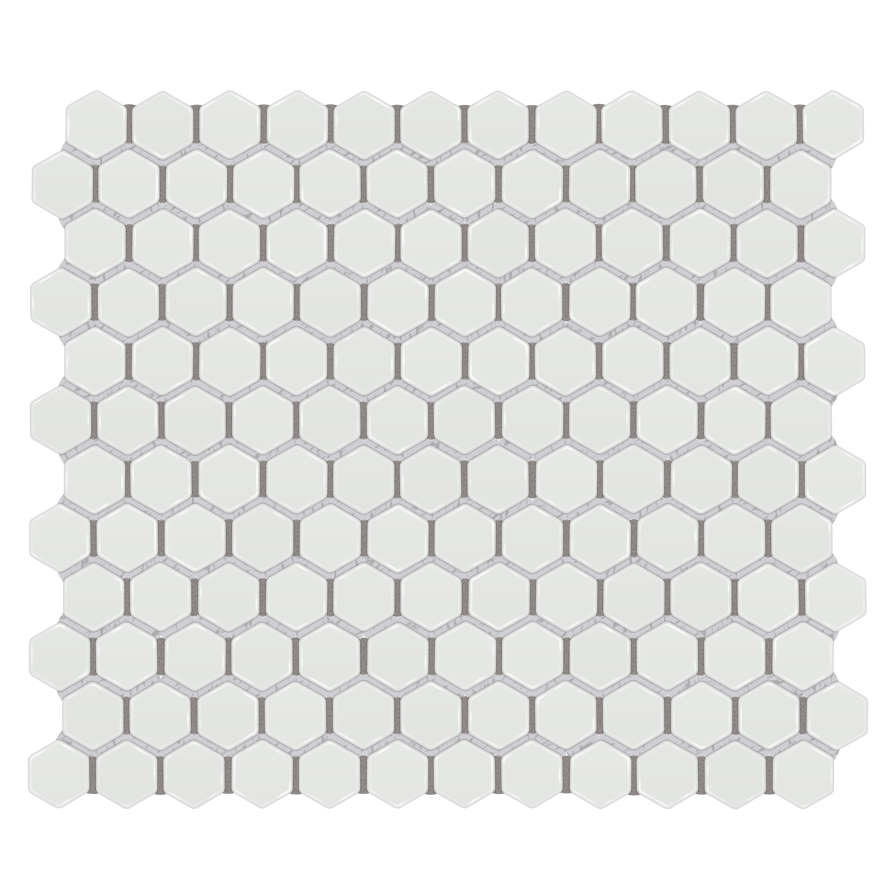
Write a three.js fragment shader that draws this pattern.

```glsl
// A sheet of white glazed hexagon mosaic, 12 rows of 12 staggered tiles on white.
// Each point finds its three nearest rounded hexagons by distance function; the
// gaps between them show dark upright joints, pale slanted mesh and pale knots.

varying vec2 vUv;

const float ROWS = 12.0;
const float COLS = 12.0;
const vec2  SHEET_CENTER = vec2(0.5, 0.498);
const float ROW_PITCH = 0.0659;
const float PITCH_BOTTOM = 0.0755;   // column pitch tapers slightly upward
const float PITCH_TOP = 0.0749;
const float APOTHEM = 0.0342;
const float CORNER = 0.008;
const float JITTER = 0.0007;
const float TILT = 0.014;
const float JOINT_REACH = 0.0112;    // widest gap that still holds mesh
const float SOFT = 0.0009;

const vec3 PAPER = vec3(1.0);
const vec3 GLAZE = vec3(0.895, 0.902, 0.894);
const vec3 RIM = vec3(0.81, 0.81, 0.81);
const vec3 MESH = vec3(0.81, 0.81, 0.83);
const vec3 THREAD = vec3(0.68, 0.68, 0.69);
const vec3 SHADOW = vec3(0.59, 0.58, 0.58);
const vec3 JOINT = vec3(0.58, 0.56, 0.55);
const vec3 JOINT_DARK = vec3(0.46, 0.44, 0.43);

vec2 hash2(vec2 p) {
  vec2 q = vec2(dot(p, vec2(127.1, 311.7)), dot(p, vec2(269.5, 183.3)));
  return fract(sin(q) * 43758.55) * 2.0 - 1.0;
}

float gradientNoise(vec2 p) {
  vec2 i = floor(p), f = fract(p);
  vec2 u = f * f * f * (f * (f * 6.0 - 15.0) + 10.0);
  vec2 e = vec2(0.0, 1.0);
  float a = dot(hash2(i), f);
  float b = dot(hash2(i + e.yx), f - e.yx);
  float c = dot(hash2(i + e.xy), f - e.xy);
  float d = dot(hash2(i + e.yy), f - e.yy);
  return mix(mix(a, b, u.x), mix(c, d, u.x), u.y);
}

// Rounded hexagon with a corner at the top and upright sides.
float hexDistance(vec2 p) {
  const vec3 k = vec3(-0.866025, 0.5, 0.57735);
  float r = APOTHEM - CORNER;
  p = abs(p.yx);
  p -= 2.0 * min(dot(k.xy, p), 0.0) * k.xy;
  p -= vec2(clamp(p.x, -k.z * r, k.z * r), r);
  return length(p) * sign(p.y) - CORNER;
}

vec3 glazeColor(vec2 p, vec2 center, float d) {
  vec2 q = (p - center) / APOTHEM;
  float tone = 0.006 * hash2(center * 91.0).x + 0.004 * q.y;
  vec3 color = GLAZE + tone;
  // Bevel highlight, broken into glints, then the darker outer edge.
  float bevel = smoothstep(-0.0052, -0.0034, d) * (1.0 - smoothstep(-0.003, -0.0015, d));
  float glint = smoothstep(-0.1, 0.4, gradientNoise(p * 48.0));
  color += bevel * (0.015 + 0.07 * glint);
  return mix(color, RIM, 0.75 * smoothstep(-0.0022, 0.0, d));
}

vec3 jointColor(vec2 p, vec2 across, float d1, float d3) {
  across *= across.y < 0.0 ? -1.0 : 1.0;
  float along = dot(p, vec2(-across.y, across.x));
  float side = dot(p, across);
  float edge = 1.0 - smoothstep(0.0002, 0.002, d1);

  // Slanted gaps: pale mesh with crossing threads and shaded edges.
  float strands = gradientNoise(vec2(along * 230.0 + side * 90.0, side * 110.0));
  vec3 mesh = mix(MESH, THREAD, smoothstep(0.05, 0.4, strands));
  mesh = mix(mesh, SHADOW, edge * (0.6 + 0.35 * gradientNoise(p * 130.0)));

  // Upright gaps: dark speckled joint.
  float speckle = smoothstep(-0.3, 0.4, gradientNoise(p * 420.0));
  vec3 joint = mix(JOINT, JOINT_DARK, clamp(0.5 * speckle + 0.5 * edge, 0.0, 1.0));

  float upright = 1.0 - smoothstep(0.2, 0.35, across.y);
  float knot = 1.0 - smoothstep(0.0055, 0.0085, d3);
  vec3 knotColor = mix(MESH, THREAD, 0.4 * edge);
  return mix(mix(mesh, joint, upright), knotColor, knot * 0.9);
}

void main() {
  vec2 p = vUv;
  vec2 c1 = vec2(0.0), c2 = vec2(0.0, 1.0);
  float d1 = 1.0, d2 = 1.0, d3 = 1.0;
  float nearRow = floor((p.y - SHEET_CENTER.y) / ROW_PITCH + 0.5 * ROWS);

  // Keep the three nearest tiles.
  for (int j = -1; j <= 1; j++) {
    float row = nearRow + float(j);
    float pitch = mix(PITCH_BOTTOM, PITCH_TOP, row / (ROWS - 1.0));
    float stagger = mod(row, 2.0) * 0.5 - 0.25;
    float nearCol = floor((p.x - SHEET_CENTER.x) / pitch - stagger + 0.5 * COLS);
    for (int i = -1; i <= 1; i++) {
      float col = nearCol + float(i);
      if (row < 0.0 || row >= ROWS || col < 0.0 || col >= COLS) continue;
      vec2 rnd = hash2(vec2(col, row) + 3.0);
      vec2 cell = vec2(col + 0.5 - 0.5 * COLS + stagger, row + 0.5 - 0.5 * ROWS);
      vec2 c = SHEET_CENTER + cell * vec2(pitch, ROW_PITCH) + JITTER * rnd;
      vec2 q = p - c;
      float d = hexDistance(q + TILT * rnd.x * vec2(-q.y, q.x));
      if (d < d1) { d3 = d2; d2 = d1; c2 = c1; d1 = d; c1 = c; }
      else if (d < d2) { d3 = d2; d2 = d; c2 = c; }
      else d3 = min(d3, d);
    }
  }

  float inJoint = 1.0 - smoothstep(JOINT_REACH - SOFT, JOINT_REACH + SOFT, d1 + d2);
  vec3 color = mix(PAPER, jointColor(p, normalize(c2 - c1), d1, d3), inJoint);
  color = mix(glazeColor(p, c1, d1), color, smoothstep(-SOFT, SOFT, d1));
  gl_FragColor = vec4(color, 1.0);
}
```
